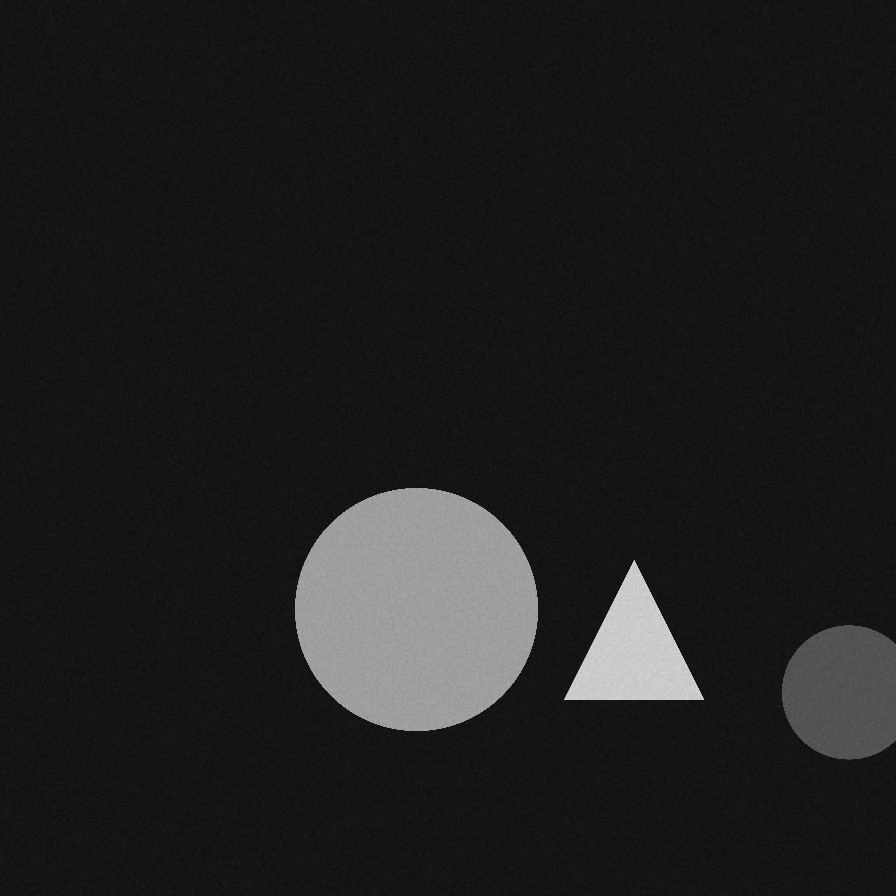
Reproduce this background procedurally as a WebGL 2 fragment shader.

```glsl
#version 300 es
precision highp float;
// Two grey discs and a pale triangle on a near-black ground, with fine film grain.

#define GROUND 0.078
#define BIG_DISC_GREY 0.62
#define SMALL_DISC_GREY 0.325
#define TRIANGLE_GREY 0.795
#define BIG_DISC vec3(0.4649, 0.3197, 0.1357)
#define SMALL_DISC vec3(0.9475, 0.2272, 0.0749)
#define TRIANGLE_APEX vec2(0.7077, 0.3755)
#define TRIANGLE_SIZE vec2(0.0785, 0.1567)
#define GRAIN_CELLS 512.0
#define GRAIN_AMOUNT 0.045
#define GRAIN_TINT 0.35
#define EDGE_WIDTH 0.2

uniform vec2 u_resolution;
out vec4 fragColor;

vec3 hash3(vec2 p) {
    vec3 q = fract(p.xyx * vec3(0.1031, 0.1030, 0.0973));
    q += dot(q, q.yxz + 33.33);
    return fract((q.xxy + q.yzz) * q.zyx);
}

// Disc given as centre (xy) and radius (z)
float discDistance(vec2 p, vec3 disc) {
    return length(p - disc.xy) - disc.z;
}

// Upright triangle hanging from its apex; size is half width and height
float triangleDistance(vec2 p, vec2 apex, vec2 size) {
    vec2 q = p - apex;
    float side = dot(vec2(abs(q.x), q.y), normalize(size.yx));
    return max(side, -q.y - size.y);
}

// Crisp edge, blended over a fraction of a pixel
float coverage(float dist, float pixel) {
    float halfWidth = 0.5 * EDGE_WIDTH * pixel;
    return 1.0 - smoothstep(-halfWidth, halfWidth, dist);
}

void main() {
    float pixel = 1.0 / min(u_resolution.x, u_resolution.y);
    vec2 p = gl_FragCoord.xy * pixel;

    // Flat shapes over the ground
    float grey = GROUND;
    grey = mix(grey, BIG_DISC_GREY, coverage(discDistance(p, BIG_DISC), pixel));
    grey = mix(grey, SMALL_DISC_GREY, coverage(discDistance(p, SMALL_DISC), pixel));
    float triangle = triangleDistance(p, TRIANGLE_APEX, TRIANGLE_SIZE);
    grey = mix(grey, TRIANGLE_GREY, coverage(triangle, pixel));

    // Fine, faintly tinted grain, a little stronger on the lighter shapes
    vec3 noise = hash3(floor(p * GRAIN_CELLS)) - 0.5;
    vec3 grain = mix(noise.ggg, noise, GRAIN_TINT);
    vec3 color = grey + grain * GRAIN_AMOUNT * mix(0.8, 1.3, grey);

    fragColor = vec4(color, 1.0);
}
```
